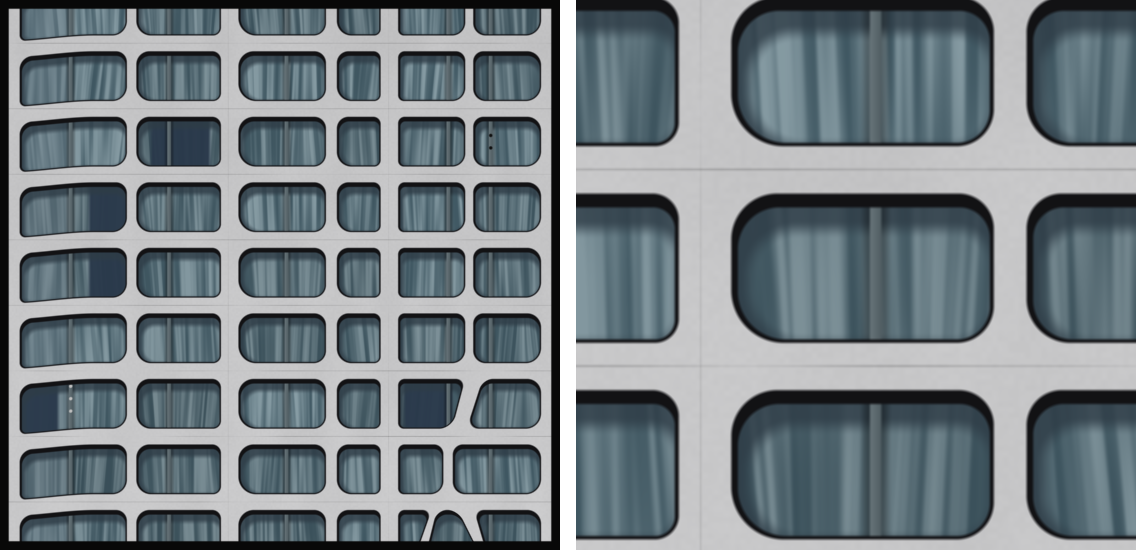
Left, the full canvas; right, a detail of the centre.
This pattern is drawn by a Shadertoy shader. Its source:

```glsl
// Pale facade with a grid of rounded windows, framed in black.
// Each window is a box with four corner radii and slanting sides; shifted copies
// of that shape give the reveal and its shadow, and noise gives the curtain folds.

const vec2 CANVAS = vec2(7.68, 7.52);
const float ROW_PITCH = 0.896;
const float FIRST_TOP = -0.195;
const float WINDOW_HEIGHT = 0.68;
const float CELL_LEAD = 0.13;

// Per column: side positions, radii (tl, tr, br, bl), post position (0 = none)
const vec2 SIDES[6] = vec2[6](vec2(0.27, 1.74), vec2(1.87, 3.03), vec2(3.27, 4.47),
                              vec2(4.62, 5.22), vec2(5.46, 6.38), vec2(6.49, 7.42));
const vec4 RADII[6] = vec4[6](vec4(0.17, 0.15, 0.20, 0.08), vec4(0.18, 0.12, 0.11, 0.20),
                              vec4(0.21, 0.16, 0.17, 0.24), vec4(0.16, 0.10, 0.09, 0.20),
                              vec4(0.09, 0.13, 0.18, 0.08), vec4(0.14, 0.19, 0.21, 0.17));
const float POSTS[6] = float[6](0.97, 2.32, 3.93, 0.0, 6.15, 6.73);

float hash(vec2 p) {
    vec3 q = fract(vec3(p.xyx) * 0.1031);
    q += dot(q, q.yzx + 33.33);
    return fract((q.x + q.y) * q.z);
}

float noise(vec2 p) {
    vec2 i = floor(p), f = fract(p);
    f = f * f * (3.0 - 2.0 * f);
    return mix(mix(hash(i), hash(i + vec2(1, 0)), f.x),
               mix(hash(i + vec2(0, 1)), hash(i + vec2(1, 1)), f.x), f.y);
}

float cover(float d, float soft) { return 1.0 - smoothstep(-soft, soft, d); }

float band(float x, float a, float b, float soft) {
    return smoothstep(a - soft, a + soft, x) * (1.0 - smoothstep(b - soft, b + soft, x));
}

float roundBox(vec2 p, vec2 halfSize, vec4 radii) {
    vec2 pair = p.x < 0.0 ? radii.xw : radii.yz;
    float r = p.y < 0.0 ? pair.x : pair.y;
    vec2 q = abs(p) - halfSize + r;
    return min(max(q.x, q.y), 0.0) + length(max(q, 0.0)) - r;
}

// Side positions at the top (xy) and bottom (zw); the lowest rows lean
vec4 windowSides(int col, int row) {
    if (col == 6) return vec4(5.99, 6.28, 5.82, 6.62);
    vec4 s = SIDES[col].xyxy;
    if (col == 4 && row == 6) s.w = 6.20;
    if (col == 4 && row == 7) s.yw = vec2(6.08);
    if (col == 4 && row == 8) s.yw = vec2(5.92, 5.68);
    if (col == 5 && row == 6) s.xz = vec2(6.62, 6.40);
    if (col == 5 && row == 7) s.xz = vec2(6.21);
    if (col == 5 && row == 8) s.xz = vec2(6.50, 6.70);
    return s;
}

// Span where the curtain is drawn back
vec2 curtainGap(int col, int row) {
    if (col == 0 && (row == 3 || row == 4)) return vec2(1.22, 1.80);
    if (col == 0 && row == 6) return vec2(0.20, 0.80);
    if (col == 1 && row == 2) return vec2(2.07, 2.88);
    if (col == 4 && row == 6) return vec2(5.54, 6.20);
    return vec2(0.0);
}

vec3 wall(vec2 p, float y, float soft) {
    vec3 c = vec3(0.78, 0.78, 0.785) * (0.975 + 0.005 * p.y);
    c += 0.025 * (noise(p * vec2(3.0, 1.5)) - 0.5) + 0.015 * (noise(p * 40.0) - 0.5);
    float seam = cover(abs(y + 0.11) - 0.004, soft) * noise(vec2(p.x * 1.5, floor(p.y) * 7.0));
    seam += 0.5 * cover(min(abs(p.x - 3.13), abs(p.x - 5.33)) - 0.003, soft) * noise(p.yx * 2.0);
    return c * (1.0 - 0.22 * seam);
}

vec3 curtain(vec2 p, float y, float seed) {
    float x = p.x + (y - 0.3) * 0.25 * (noise(vec2(p.x * 3.0, seed * 91.0)) - 0.5);
    float fold = 0.6 * noise(vec2(x * 16.0, y * 0.8 + seed * 57.0))
               + 0.4 * noise(vec2(x * 34.0, y * 0.5 + seed * 83.0));
    vec3 c = mix(vec3(0.24, 0.33, 0.37), vec3(0.50, 0.58, 0.61), smoothstep(0.12, 0.9, fold));
    return c * (0.92 + 0.14 * seed);
}

vec3 glass(vec2 p, float y, int col, int row, float post, float shade, float soft) {
    float seed = hash(vec2(col, row) + 3.7);
    vec3 c = curtain(p, y, seed);
    if (col == 0) c = mix(c, vec3(0.42, 0.49, 0.53), 0.45 * cover(p.x - post, 0.05));
    vec2 gap = curtainGap(col, row);
    c = mix(c, vec3(0.16, 0.22, 0.29), 0.95 * band(p.x, gap.x, gap.y, 0.035));
    c = mix(c, vec3(0.18, 0.235, 0.275), 0.8 * shade);
    if (post > 0.0) {
        float dx = p.x - post;
        c *= 1.0 - 0.3 * cover(abs(dx) - 0.055, 0.025);
        c = mix(c, vec3(0.36, 0.41, 0.43) - 1.8 * dx, cover(abs(dx) - 0.026, soft));
        // Small latches on two of the posts
        float dotY = (fract(y / 0.17) - 0.5) * 0.17;
        float latch = cover(length(vec2(dx, dotY)) - 0.022, soft) * band(y, 0.05, 0.51, soft);
        if (col == 0 && row == 6) c = mix(c, vec3(0.75), latch);
        if (col == 5 && row == 2) c = mix(c, vec3(0.06), latch * step(0.17, y));
    }
    return c;
}

void mainImage(out vec4 fragColor, in vec2 fragCoord) {
    vec2 p = fragCoord / iResolution.xy * CANVAS;
    p.y = CANVAS.y - p.y;
    float soft = max(CANVAS.x / iResolution.x, 0.01);
    int row = int(floor((p.y - FIRST_TOP + CELL_LEAD) / ROW_PITCH));
    float rowY = p.y - FIRST_TOP - float(row) * ROW_PITCH;
    vec3 color = wall(p, rowY, soft);

    // The seventh window is the arch squeezed into the last row
    for (int col = 0; col < (row == 8 ? 7 : 6); col++) {
        float y = rowY - (col == 0 ? 0.08 * (1.0 - smoothstep(0.1, 1.3, p.x)) : 0.0);
        vec4 s = windowSides(col, row);
        vec2 side = mix(s.xy, s.zw, y / WINDOW_HEIGHT);
        vec2 halfSize = 0.5 * vec2(side.y - side.x, WINDOW_HEIGHT);
        vec2 q = vec2(p.x - 0.5 * (side.x + side.y), y - halfSize.y);
        vec4 radii = col == 6 ? vec4(0.14) : RADII[col];
        float post = col == 6 || (col == 4 && row > 6) ? 0.0 : POSTS[col];

        float opening = roundBox(q, halfSize, radii);
        float pane = roundBox(q - vec2(0.006, 0.024), halfSize - vec2(0.024, 0.039), radii - 0.02);
        float lit = roundBox(q - vec2(0.035, 0.08), halfSize - vec2(0.05, 0.09), radii);
        float shade = smoothstep(-0.04, 0.05, lit);
        color = mix(color, vec3(0.07, 0.07, 0.08), cover(opening, soft));
        color = mix(color, glass(p, y, col, row, post, shade, soft), cover(pane, soft));
    }

    // Black frame
    float inside = band(p.x, 0.12, 7.56, soft) * band(p.y, 0.12, 7.40, soft);
    fragColor = vec4(mix(vec3(0.03), color, inside), 1.0);
}
```
